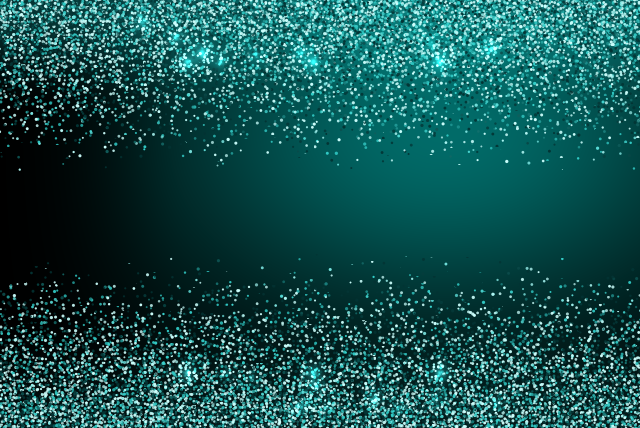
Write a Shadertoy shader that draws this background.

```glsl
// Teal glitter gathered along the top and bottom of a dark, softly lit backdrop

#define GLOW_CENTER vec2(1.04, 0.70)
#define GLOW_SPREAD vec2(0.46, 0.21)
#define GLOW_COLOR  vec3(0.005, 0.42, 0.41)
#define DEEP        vec3(0.01, 0.20, 0.20)
#define CYAN        vec3(0.20, 0.82, 0.80)
#define PALE        vec3(0.80, 1.00, 0.99)
#define TOP_EDGE    0.575
#define BOTTOM_EDGE 0.425
#define BAND_DEPTH  0.41
#define LAYERS      7
#define CELL_SIZE   0.0105
#define SPARKLES    24

vec3 hash3(vec2 p) {
    vec3 q = fract(p.xyx * vec3(0.1031, 0.1030, 0.0973));
    q += dot(q, q.yxz + 33.33);
    return fract((q.xxy + q.yzz) * q.zyx);
}

float cornerSlope(vec2 cell, vec2 offset) {
    return dot(hash3(cell).xy * 2.0 - 1.0, offset);
}

float gradientNoise(vec2 p) {
    vec2 i = floor(p), f = fract(p);
    vec2 u = f * f * f * (f * (f * 6.0 - 15.0) + 10.0);
    vec2 e = vec2(0.0, 1.0);
    float low  = mix(cornerSlope(i, f), cornerSlope(i + e.yx, f - e.yx), u.x);
    float high = mix(cornerSlope(i + e.xy, f - e.xy), cornerSlope(i + e.yy, f - e.yy), u.x);
    return mix(low, high, u.y);
}

// Chance that a grain exists at a place: zero mid-height, high at both edges
float grainDensity(vec2 p) {
    float depth = max(p.y - TOP_EDGE, BOTTOM_EDGE - p.y) / BAND_DEPTH;
    depth += 0.05 * gradientNoise(p * 9.0);
    return min(pow(clamp(depth, 0.0, 1.0), 1.8), 0.9);
}

vec3 backdrop(vec2 p) {
    vec2 d = p - GLOW_CENTER;
    vec3 color = GLOW_COLOR * exp(-dot(d * d, 1.0 / GLOW_SPREAD));
    color *= smoothstep(-0.05, 0.45, p.x);
    color += vec3(0.02, 0.20, 0.20) * smoothstep(0.74, 1.0, p.y);
    color += vec3(0.01, 0.06, 0.06) * smoothstep(0.25, 0.0, p.y);
    return color;
}

// One jittered grid of round grains laid over the color beneath
vec3 addGrains(vec3 color, vec2 p, float layer, float pixel) {
    float size = CELL_SIZE * (1.0 + 0.11 * layer);
    float angle = 0.6 * layer;
    mat2 turn = mat2(cos(angle), sin(angle), -sin(angle), cos(angle));
    vec2 grid = turn * p / size + 200.0 + 37.7 * layer;
    vec2 cell = floor(grid);
    vec3 shape = hash3(cell);
    vec3 look = hash3(cell + 517.0);

    float radius = mix(0.0021, 0.0038, look.x);
    vec2 center = 0.33 + 0.34 * shape.xy;
    float dist = length(fract(grid) - center) * size;
    float cover = 1.0 - smoothstep(radius - pixel, radius + pixel, dist);
    cover *= step(shape.z + 0.004, grainDensity(p));

    vec3 tint = mix(DEEP, CYAN, smoothstep(0.15, 0.55, look.y));
    tint = mix(tint, PALE, smoothstep(0.55, 0.78, look.y));
    return mix(color, tint, cover * mix(0.7, 1.0, look.z));
}

// Soft flares: a regular trio in each band, then scattered smaller ones
float sparkleLight(vec2 p) {
    float light = 0.0;
    for (int i = 0; i < SPARKLES; i++) {
        float k = float(i);
        bool isTop = i % 2 == 0;
        vec3 h = hash3(vec2(k * 7.3 + 3.0, 41.0));
        vec2 center = vec2(0.3 + 0.95 * h.x, isTop ? 0.85 + 0.11 * h.y : 0.04 + 0.10 * h.y);
        float strength = 0.2 + 0.25 * h.z;
        if (i < 6) {
            center = vec2(0.44 + 0.295 * floor(k * 0.5), isTop ? 0.855 : 0.128);
            strength = 0.6;
        }
        vec2 d = p - center;
        float r2 = dot(d, d);
        light += strength * (exp(-r2 / 0.00005) + 0.45 * exp(-r2 / 0.0005));
    }
    return light;
}

void mainImage(out vec4 fragColor, in vec2 fragCoord) {
    vec2 p = fragCoord / iResolution.y;
    p.x += 0.75 - 0.5 * iResolution.x / iResolution.y;
    float pixel = 0.65 / iResolution.y;

    vec3 color = backdrop(p);
    for (int i = 0; i < LAYERS; i++) {
        color = addGrains(color, p, float(i), pixel);
    }
    color += vec3(0.25, 0.85, 0.85) * sparkleLight(p);
    fragColor = vec4(min(color, 1.0), 1.0);
}
```
